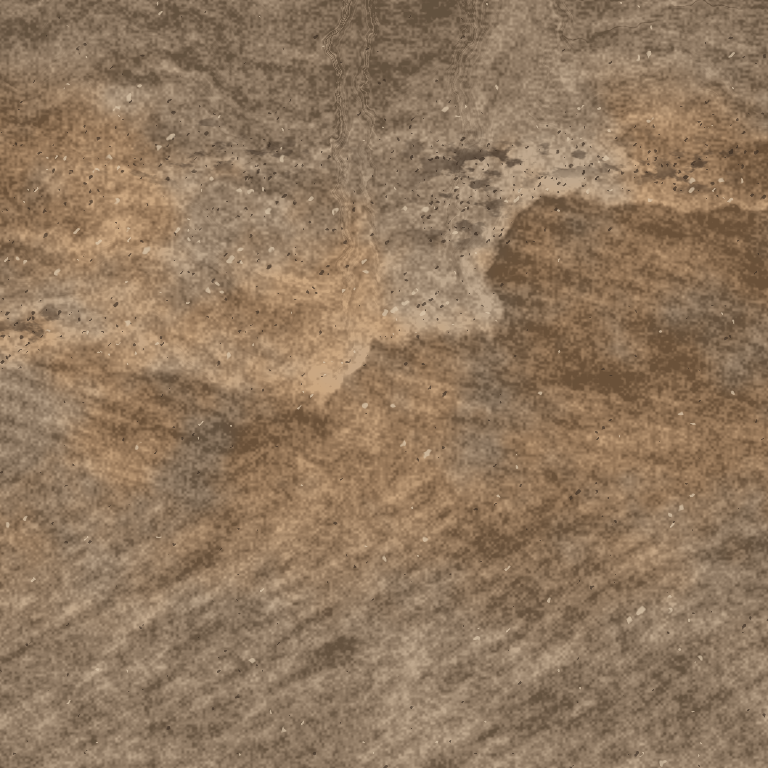
Write a three.js fragment shader that draws this texture.

```glsl
varying vec2 vUv;

const vec3 DARK_EARTH = vec3(0.40, 0.32, 0.24);
const vec3 MID_STONE = vec3(0.585, 0.485, 0.385);
const vec3 PALE_SAND = vec3(0.77, 0.66, 0.54);
const vec3 PIT_BROWN = vec3(0.23, 0.18, 0.14);
const vec3 FLECK_CREAM = vec3(0.87, 0.79, 0.68);
const vec3 COOL_TINT = vec3(0.975, 1.0, 1.03);
const vec3 RUST_TINT = vec3(1.035, 0.99, 0.93);

const float BASE_TONE = 0.47;
const float STREAK_CONTRAST = 0.85;
const float CLOUD_CONTRAST = 0.55;
const float GRAIN_CONTRAST = 0.46;
const float GRAIN_CELLS = 290.0;
const float FLECK_CELLS = 75.0;
const float PIT_CELLS = 120.0;
const float RISING_ANGLE = 0.5;
const float FALLING_ANGLE = -0.28;

float hash(vec2 p) {
  return fract(sin(dot(p, vec2(127.1, 311.7))) * 43758.5);
}

float noise(vec2 p) {
  vec2 cell = floor(p);
  vec2 f = fract(p);
  f = f * f * (3.0 - 2.0 * f);
  float low = mix(hash(cell), hash(cell + vec2(1.0, 0.0)), f.x);
  float high = mix(hash(cell + vec2(0.0, 1.0)), hash(cell + 1.0), f.x);
  return mix(low, high, f.y);
}

float fbm(vec2 p) {
  float sum = 0.0;
  float weight = 0.533;
  for (int i = 0; i < 4; i++) {
    sum += weight * noise(p);
    p = mat2(0.96, 0.28, -0.28, 0.96) * p * 2.03 + 17.3;
    weight *= 0.5;
  }
  return sum;
}

// Noise stretched along a direction
float streaks(vec2 p, float angle, vec2 scale) {
  float c = cos(angle);
  float s = sin(angle);
  return fbm(vec2(c * p.x + s * p.y, c * p.y - s * p.x) * scale);
}

// Scattered irregular dots, one candidate per cell
float specks(vec2 p, float cells, float density) {
  vec2 q = p * cells + 0.5 * noise(p * cells * 2.5);
  vec2 cell = floor(q);
  vec2 center = 0.3 + 0.4 * vec2(hash(cell + 3.7), hash(cell + 8.1));
  float radius = mix(0.1, 0.3, pow(hash(cell + 5.3), 2.0));
  float dotMask = 1.0 - smoothstep(radius * 0.6, radius * 1.4, length(fract(q) - center));
  return dotMask * step(1.0 - density, hash(cell));
}

// Height of the broken ledge across the slab
float ledge(float x) {
  return 0.53 - 0.05 * smoothstep(0.12, 0.38, x) + 0.07 * smoothstep(0.42, 0.48, x)
    + 0.21 * smoothstep(0.59, 0.735, x) - 0.02 * smoothstep(0.76, 1.0, x);
}

float blob(vec2 p, vec2 center, vec2 size) {
  vec2 q = (p - center) / size;
  return exp(-dot(q, q));
}

void main() {
  vec2 p = vUv;
  float cloud = fbm(p * 4.0 + 2.0);
  float patches = fbm(p * vec2(9.0, 14.0) + 31.0);
  vec2 warp = vec2(fbm(p * 9.0), fbm(p * 9.0 + 40.0)) - 0.5;
  vec2 chips = vec2(fbm(p * 45.0), fbm(p * 45.0 + 70.0)) - 0.5;
  vec2 w = p + 0.09 * warp + 0.022 * chips;

  // Signed distance to the ledge, positive above it
  float slope = (ledge(w.x + 0.005) - ledge(w.x - 0.005)) / 0.01;
  float d = (w.y - ledge(w.x)) / sqrt(1.0 + slope * slope);
  float rightSide = smoothstep(0.68, 0.8, p.x);
  float middle = smoothstep(0.36, 0.48, p.x);
  float softness = mix(0.018, 0.005, middle);
  float above = smoothstep(-softness, softness, d);
  float slab = above * (1.0 - smoothstep(0.78, 0.88, w.y));

  // Broad light and shade
  float tone = BASE_TONE + CLOUD_CONTRAST * (cloud - 0.5) + 0.45 * (patches - 0.5);
  tone += slab * mix(0.15, 0.03, rightSide);
  tone += above * 0.24 * exp(-max(d, 0.0) / mix(0.075, 0.025, rightSide));
  tone += above * 0.2 * exp(-max(d, 0.0) / 0.008) * smoothstep(0.35, 0.6, patches);
  tone -= (1.0 - above) * mix(0.1, 0.25, middle) * exp(min(d, 0.0) / 0.11);
  tone -= 0.07 * smoothstep(0.83, 0.92, w.y);
  vec2 rim = abs(p - 0.5) * 2.0;
  tone -= 0.09 * smoothstep(0.75, 1.05, max(rim.x, rim.y));

  // Directional grain, turning with the ledge
  float rising = streaks(p, RISING_ANGLE, vec2(24.0, 75.0));
  float falling = streaks(p + 5.0, FALLING_ANGLE, vec2(16.0, 72.0));
  float lower = mix(rising, falling, smoothstep(0.28, 0.45, p.y + 0.2 * warp.x));
  float bedding = fbm(vec2(w.x * 14.0, d * 65.0) + 11.0);
  tone += STREAK_CONTRAST * (mix(lower, bedding, above) - 0.5);
  tone += GRAIN_CONTRAST * (noise(p * GRAIN_CELLS) - 0.5);
  tone += 0.3 * (noise(p * GRAIN_CELLS * 0.45 + 9.0) - 0.5);

  // Dark veins in the upper beds
  float veinField = abs(fbm(vec2(w.x * 4.0, w.y * 15.0) + 23.0) - 0.5);
  float vein = (1.0 - smoothstep(0.0, 0.035, veinField)) * smoothstep(0.45, 0.6, cloud);
  tone -= 0.28 * vein * smoothstep(0.72, 0.82, p.y);

  tone = clamp(tone, 0.0, 1.0);
  vec3 color = mix(DARK_EARTH, MID_STONE, smoothstep(0.0, 0.5, tone) * 0.4 + min(tone * 2.0, 1.0) * 0.6);
  color = mix(color, PALE_SAND, max(tone * 2.0 - 1.0, 0.0));
  float rust = smoothstep(0.38, 0.65, fbm(p * 7.0 + 60.0)) * smoothstep(0.1, 0.4, p.y);
  color *= mix(COOL_TINT, RUST_TINT, rust * (1.0 - smoothstep(0.82, 0.95, p.y)));

  // Pitted clusters and pale mineral flecks
  float pitZone = blob(w, vec2(0.61, 0.74), vec2(0.07, 0.07))
    + blob(w, vec2(0.72, 0.8), vec2(0.14, 0.025)) + blob(w, vec2(0.93, 0.79), vec2(0.07, 0.02))
    + blob(w, vec2(0.03, 0.56), vec2(0.07, 0.022)) + blob(w, vec2(0.28, 0.8), vec2(0.15, 0.03));
  float stain = smoothstep(0.5, 0.68, fbm(p * vec2(45.0, 75.0))) * pitZone;
  float pits = specks(p, PIT_CELLS, 0.025 + 0.06 * slab + 0.3 * pitZone);
  color = mix(color, PIT_BROWN, clamp(0.65 * pits + 0.6 * stain, 0.0, 0.8));
  float flecks = specks(p + 0.37, FLECK_CELLS, 0.025 + 0.05 * slab);
  color = mix(color, FLECK_CREAM, 0.7 * flecks);

  gl_FragColor = vec4(color, 1.0);
}
```
